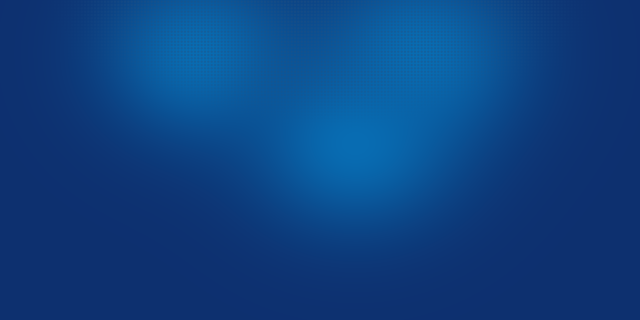
A WebGL 2 fragment shader for this background:

```glsl
#version 300 es
precision highp float;

uniform vec2 u_resolution;
out vec4 fragColor;

// Colours
const vec3 BASE_COLOR = vec3(0.052, 0.188, 0.436);
const vec3 GLOW_COLOR = vec3(0.030, 0.425, 0.700);
const vec3 DOT_COLOR = vec3(0.140, 0.310, 0.500);

// Glows: centre xy, then radii xy. Unit is canvas height, x = 0 at the middle
const int GLOW_COUNT = 3;
const vec4 GLOWS[GLOW_COUNT] = vec4[](
    vec4(-0.38, 0.835, 0.29, 0.26),
    vec4( 0.32, 0.835, 0.31, 0.27),
    vec4( 0.11, 0.550, 0.31, 0.26)
);

// Halftone dots
const float DOTS_PER_HEIGHT = 96.0;
const float DOT_RADIUS = 0.33;
const float DOT_OPACITY = 0.42;
const vec2 DOT_FIELD_CENTER = vec2(0.0, 1.0);
const vec2 DOT_FIELD_RADII = vec2(0.90, 0.42);
const float DOT_FIELD_SOLID = 0.55;

// Overlapping soft ellipses, joined by a screen blend
float glowAmount(vec2 p) {
    float shade = 1.0;
    for (int i = 0; i < GLOW_COUNT; i++) {
        vec2 offset = (p - GLOWS[i].xy) / GLOWS[i].zw;
        shade *= 1.0 - exp(-dot(offset, offset));
    }
    return 1.0 - shade;
}

// Square grid of round dots with antialiased rims
float dotGrid(vec2 p, float pixelSize) {
    vec2 cell = fract(p * DOTS_PER_HEIGHT) - 0.5;
    float rim = 0.6 * pixelSize * DOTS_PER_HEIGHT;
    return 1.0 - smoothstep(DOT_RADIUS - rim, DOT_RADIUS + rim, length(cell));
}

// Elliptical area in which the dots show
float dotField(vec2 p) {
    float reach = length((p - DOT_FIELD_CENTER) / DOT_FIELD_RADII);
    return 1.0 - smoothstep(DOT_FIELD_SOLID, 1.0, reach);
}

void main() {
    float pixelSize = 1.0 / u_resolution.y;
    vec2 p = (gl_FragCoord.xy - vec2(0.5 * u_resolution.x, 0.0)) * pixelSize;

    vec3 color = mix(BASE_COLOR, GLOW_COLOR, glowAmount(p));
    float dots = dotGrid(p, pixelSize) * dotField(p);
    color = mix(color, DOT_COLOR, DOT_OPACITY * dots);

    fragColor = vec4(color, 1.0);
}
```
